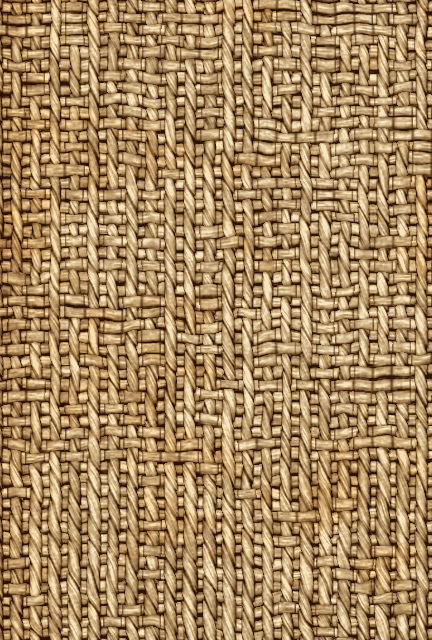
Write a Shadertoy shader that draws this texture.

```glsl
float hash(vec2 p) {
    return fract(sin(dot(p, vec2(127.1, 311.7))) * 43758.5453);
}

float noise(vec2 p) {
    vec2 i = floor(p), f = fract(p);
    f = f * f * (3.0 - 2.0 * f);
    return mix(mix(hash(i), hash(i + vec2(1, 0)), f.x),
               mix(hash(i + vec2(0, 1)), hash(i + vec2(1, 1)), f.x), f.y);
}

// Round cross-section of a strand, 1 on its axis and 0 at its edge
float roundness(float u) {
    return sqrt(max(1.0 - u * u, 0.0));
}

// 1 where the weft passes over the warp at a crossing
float weftOver(vec2 crossing) {
    float loose = step(0.36, hash(vec2(crossing.x, 3.0)));
    float parity = mod(crossing.x + crossing.y, 2.0);
    float chance = 0.04 + 0.56 * loose * parity;
    chance += 0.14 * step(0.82, hash(vec2(9.0, crossing.y)));
    chance *= 0.5 + noise(crossing * 0.23);
    chance *= mix(0.4, 1.0, smoothstep(11.0, 18.0, crossing.y));
    return step(hash(crossing + 0.5), chance);
}

vec3 strawRamp(float t) {
    t = clamp(t, 0.0, 1.0) * 5.0;
    vec3 c = mix(vec3(0.16, 0.07, 0.03), vec3(0.36, 0.24, 0.11), clamp(t, 0.0, 1.0));
    c = mix(c, vec3(0.53, 0.40, 0.25), clamp(t - 1.0, 0.0, 1.0));
    c = mix(c, vec3(0.69, 0.56, 0.38), clamp(t - 2.0, 0.0, 1.0));
    c = mix(c, vec3(0.82, 0.71, 0.53), clamp(t - 3.0, 0.0, 1.0));
    return mix(c, vec3(0.96, 0.90, 0.75), clamp(t - 4.0, 0.0, 1.0));
}

void mainImage(out vec4 fragColor, in vec2 fragCoord) {
    vec2 uv = fragCoord / iResolution.xy;

    // Warp columns and weft rows, with handmade wobble
    vec2 p = uv * vec2(22.4, 54.0) + vec2(0.64, 0.0);
    p.x += 0.14 * (noise(p * vec2(0.6, 0.4)) - 0.5);
    p.y += 0.5 * (noise(p * vec2(0.45, 0.3) + 20.0) - 0.5)
         + 0.3 * (noise(p * vec2(1.3, 0.8) + 50.0) - 0.5);
    vec2 cell = floor(p);
    vec2 q = fract(p) - 0.5;

    // How far the warp dips, eased between neighbouring crossings
    float here = weftOver(cell);
    float next = weftOver(cell + vec2(0.0, sign(q.y)));
    float dip = mix(here, next, smoothstep(0.25, 0.75, abs(q.y)));

    // Warp: narrow twisted rope with bulging plies and slanting fibres
    float twist = p.y * 0.42 + q.x * 1.3 + hash(vec2(cell.x, 1.0));
    twist += 0.3 * noise(vec2(cell.x * 5.0, p.y * 0.5));
    float ply = abs(fract(twist) - 0.5) * 2.0;
    float groove = smoothstep(0.66, 0.98, ply);
    float tight = smoothstep(19.0, 10.0, p.y) * noise(cell.xx * 0.7 + 4.0);
    float ropeWidth = 0.24 + 0.07 * hash(vec2(cell.x, 7.0)) + 0.08 * tight;
    ropeWidth *= 1.07 - 0.22 * groove;
    float u = q.x / ropeWidth;
    float ropeRound = roundness(u);
    float ropeFibre = noise(vec2(twist * 9.0, q.x * 3.0 + cell.x * 7.0)) - 0.5;
    float ropeTone = 0.84 * ropeRound - 0.12 * u - 0.42 * groove
                   + 0.5 * ropeFibre;
    ropeTone += 0.2 * (hash(vec2(cell.x, floor(twist))) - 0.5);
    ropeTone *= 1.0 - 0.6 * dip;

    // Weft: plump reed pinched where it slips under each rope
    float gap = floor(p.x + 0.5);
    float inGap = 1.0 - here;
    float v = (q.y + 0.14 * (hash(vec2(gap, cell.y)) - 0.5) * inGap)
            / (0.41 + 0.09 * hash(vec2(gap * inGap + 2.0, cell.y)));
    float contact = smoothstep(ropeWidth - 0.05, ropeWidth + 0.09, abs(q.x));
    v *= 1.0 + 0.25 * (1.0 - contact) * inGap;
    float reedRound = roundness(v);
    float reedFibre = noise(vec2(p.x * 2.2, p.y * 7.0)) - 0.5;
    float reedTone = 0.8 * reedRound + 0.13 * v * step(abs(v), 1.0) + 0.45 * reedFibre;
    reedTone += 0.24 * (hash(vec2(gap, cell.y + 0.3)) - 0.5) * inGap;
    reedTone *= mix(mix(0.15, 1.0, contact),
                    1.0 - 0.6 * smoothstep(0.36, 0.5, abs(q.x)), here);

    // The higher strand covers the lower
    float ropeHeight = ropeRound * 1.15 - 1.2 * dip;
    float reedHeight = reedRound * (0.15 + 0.6 * here);
    float ropeTop = smoothstep(-0.06, 0.1, ropeHeight - reedHeight)
                  * smoothstep(1.03, 0.93, abs(u));
    float tone = mix(reedTone, ropeTone, ropeTop);

    // Fine grit, patchy ageing and darker borders
    tone += 0.2 * (noise(p * vec2(8.0, 5.5)) - 0.5);
    float age = noise(uv * vec2(5.0, 8.0)) * 0.5 + noise(p * 0.7) * 0.5;
    tone += 0.04 + 0.1 * (0.5 - age);
    tone -= 0.12 * smoothstep(0.1, 0.0, uv.x) + 0.07 * smoothstep(0.12, 0.0, uv.y)
          + 0.05 * smoothstep(0.96, 1.0, uv.x);
    vec3 color = strawRamp(tone);
    float stain = 0.6 * smoothstep(0.45, 0.9, age) + 0.35 * smoothstep(0.25, 0.0, uv.x);
    color *= mix(vec3(1.0), vec3(1.03, 0.93, 0.78), min(stain, 1.0));
    fragColor = vec4(color, 1.0);
}
```
